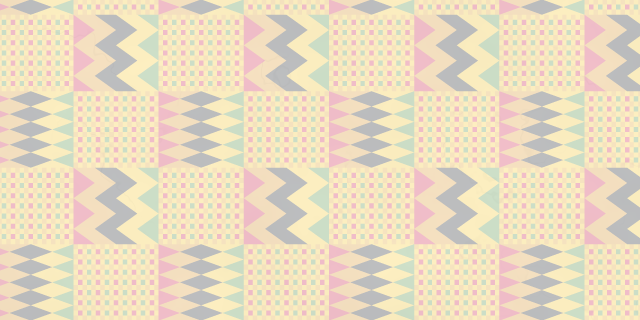
A Shadertoy shader for this pattern:

```glsl
const vec3 CREAM = vec3(0.985, 0.93, 0.75);
const vec3 TAN = vec3(0.955, 0.875, 0.75);
const vec3 GREY = vec3(0.735, 0.74, 0.745);
const vec3 PINK = vec3(0.94, 0.74, 0.785);
const vec3 GREEN = vec3(0.80, 0.87, 0.78);

float hash(vec2 p) {
    p = fract(p * vec2(0.1031, 0.1137));
    p += dot(p, p.yx + 33.33);
    return fract((p.x + p.y) * p.x * 91.7);
}

float noise(vec2 p) {
    vec2 i = floor(p), f = fract(p);
    f = f * f * (3.0 - 2.0 * f);
    return mix(mix(hash(i), hash(i + vec2(1, 0)), f.x),
               mix(hash(i + vec2(0, 1)), hash(i + vec2(1, 1)), f.x), f.y);
}

float fbm(vec2 p) {
    float sum = 0.0, gain = 0.5;
    for (int i = 0; i < 5; i++) {
        sum += gain * noise(p);
        p = p * 2.03 + 17.0;
        gain *= 0.5;
    }
    return sum;
}

// Triangles flank a grey zigzag, or a stack of grey diamonds
vec3 motif(vec2 uv, bool zigzag) {
    float turns = (1.0 - uv.y) * (zigzag ? 2.5 : 5.0);
    float reach = 0.25 * (1.0 - abs(1.0 - 2.0 * fract(turns)));
    float greyLeft = zigzag ? 0.25 + reach : 0.5 - reach;
    float greenLeft = zigzag ? 0.75 + reach : 1.0 - reach;
    vec3 color = mix(TAN, PINK, step(uv.x, reach));
    color = mix(color, GREY, step(greyLeft, uv.x));
    color = mix(color, CREAM, step(max(0.5 + reach, 0.5), uv.x));
    return mix(color, GREEN, step(greenLeft, uv.x));
}

// Staggered dashes: pink and green columns with pale tan between
vec3 checks(vec2 uv) {
    vec2 cell = floor(uv * vec2(19, 15));
    if (mod(cell.x + cell.y, 2.0) > 0.5) return CREAM;
    if (mod(cell.x, 2.0) < 0.5) return mix(CREAM, TAN, 0.75);
    return mod(cell.x, 4.0) < 2.0 ? PINK : GREEN;
}

vec3 patchwork(vec2 p) {
    vec2 grid = (p - vec2(0.2295, -0.002)) / vec2(0.2662, 0.239);
    vec2 tile = floor(grid), uv = grid - tile;
    bool plain = mod(tile.x + tile.y, 2.0) < 0.5;
    return plain ? checks(uv) : motif(uv, mod(tile.y, 2.0) > 0.5);
}

void mainImage(out vec4 fragColor, in vec2 fragCoord) {
    // Supersampled edges
    vec3 color = vec3(0);
    for (int i = 0; i < 16; i++) {
        vec2 offset = (vec2(i % 4, i / 4) + 0.5) / 4.0 - 0.5;
        color += patchwork((fragCoord + offset) / iResolution.y) / 16.0;
    }

    // Faint stains and creases in the cloth
    vec2 p = fragCoord / iResolution.y;
    float stain = fbm(p * 5.0);
    float crease = 1.0 - smoothstep(0.0, 0.012, abs(fbm(p * 4.0 + 40.0) - 0.5));
    color *= 1.0 + 0.035 * (stain - 0.5);
    color *= 1.0 - 0.02 * crease * smoothstep(0.45, 0.65, stain);
    fragColor = vec4(color, 1.0);
}
```
